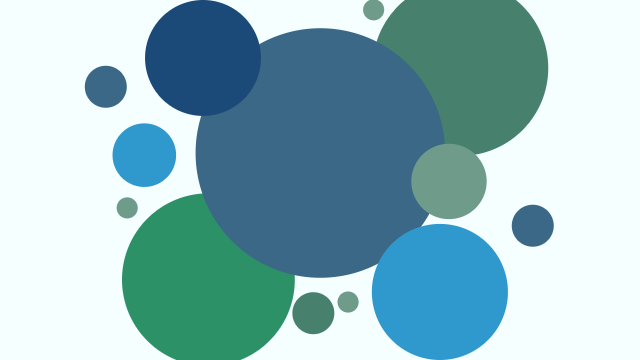
A Shadertoy shader for this background:

```glsl
const vec3 PAPER = vec3(0.963, 1.0, 1.0);

// Flat disc tones: slate, navy, pine, green, blue, sage
const vec3 TONES[6] = vec3[6](
    vec3(0.227, 0.408, 0.527), vec3(0.106, 0.290, 0.470),
    vec3(0.278, 0.502, 0.424), vec3(0.173, 0.569, 0.400),
    vec3(0.184, 0.600, 0.808), vec3(0.435, 0.608, 0.541));

// Discs from back to front: centre x, centre y, radius (canvas height = 1)
const int DISC_COUNT = 13;
const vec3 DISCS[DISC_COUNT] = vec3[DISC_COUNT](
    vec3(0.390, 0.311, 0.244), vec3(-0.310, -0.277, 0.240),
    vec3(0.001, 0.075, 0.3466), vec3(-0.325, 0.339, 0.161),
    vec3(0.333, -0.311, 0.189), vec3(0.3583, -0.004, 0.1047),
    vec3(-0.488, 0.069, 0.0883), vec3(-0.595, 0.259, 0.0583),
    vec3(0.591, -0.127, 0.0583), vec3(-0.0185, -0.370, 0.0583),
    vec3(-0.5356, -0.0775, 0.0293), vec3(0.078, -0.339, 0.0293),
    vec3(0.149, 0.4727, 0.0293));
const int DISC_TONE[DISC_COUNT] = int[DISC_COUNT](2, 3, 0, 1, 4, 5, 4, 0, 0, 2, 5, 5, 5);

// Antialiased coverage of a disc
float discMask(vec2 p, vec3 disc, float pixel) {
    float dist = length(p - disc.xy) - disc.z;
    return clamp(0.5 - dist / pixel, 0.0, 1.0);
}

void mainImage(out vec4 fragColor, in vec2 fragCoord) {
    // Centred coordinates
    float pixel = 1.0 / iResolution.y;
    vec2 p = (fragCoord - 0.5 * iResolution.xy) * pixel;

    // Layer the discs over the paper
    vec3 color = PAPER;
    for (int i = 0; i < DISC_COUNT; i++) {
        color = mix(color, TONES[DISC_TONE[i]], discMask(p, DISCS[i], pixel));
    }
    fragColor = vec4(color, 1.0);
}
```
